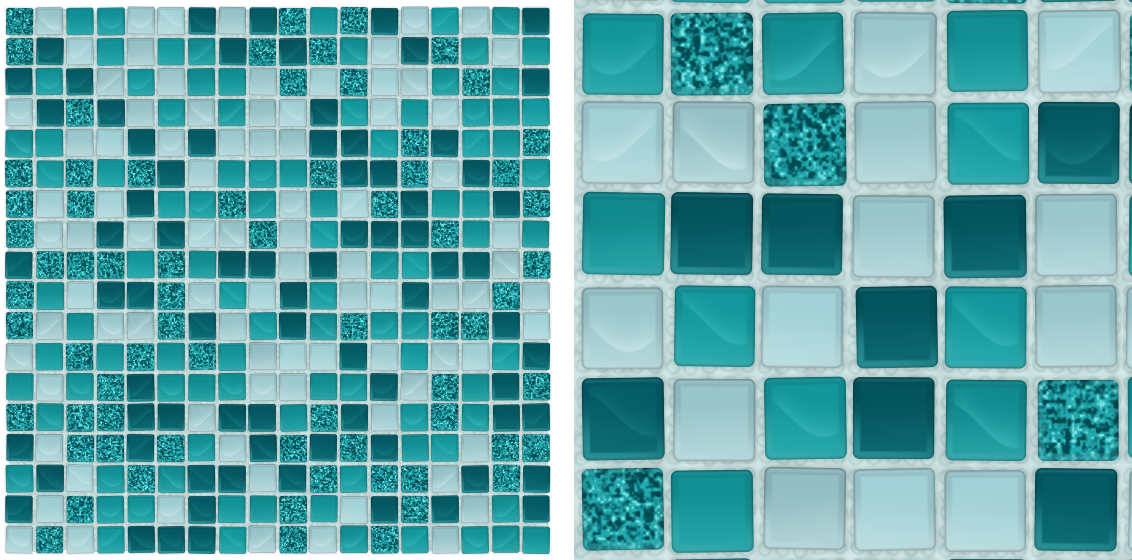
Left: the whole. Right: its middle third, enlarged.
Write a Shadertoy shader that draws this pattern.

```glsl
// Square glass mosaic: pale, teal, deep and glitter tiles set on a pale mesh-backed grout.
#define TILES 18.0
#define PITCH 0.0545
#define CENTER vec2(0.498, 0.4993)
#define TILE_HALF 0.447
#define CORNER 0.075
#define JITTER 0.022
#define GLITTER_SCALE 19.0
#define PALE vec3(0.61, 0.79, 0.81)
#define TEAL vec3(0.07, 0.57, 0.59)
#define DEEP vec3(0.015, 0.345, 0.385)
#define GROUT vec3(0.80, 0.88, 0.88)

float hash(vec2 p) {
    vec3 q = fract(vec3(p.xyx) * 0.1031);
    q += dot(q, q.yzx + 33.33);
    return fract((q.x + q.y) * q.z);
}

float noise(vec2 p) {
    vec2 i = floor(p), f = fract(p);
    f = f * f * (3.0 - 2.0 * f);
    return mix(mix(hash(i), hash(i + vec2(1, 0)), f.x),
               mix(hash(i + vec2(0, 1)), hash(i + vec2(1, 1)), f.x), f.y);
}

float roundBox(vec2 p, vec2 halfSize, float radius) {
    vec2 q = abs(p) - halfSize + radius;
    return length(max(q, 0.0)) + min(max(q.x, q.y), 0.0) - radius;
}

// 0 pale, 1 glitter, 2 deep, 3 teal; alternating odds keep neighbours distinct
int tileKind(vec2 id) {
    float h = hash(id + 71.3);
    bool even = mod(id.x + id.y, 2.0) < 0.5;
    vec3 odds = even ? vec3(0.45, 0.75, 0.85) : vec3(0.12, 0.24, 0.60);
    return h < odds.x ? 0 : h < odds.y ? 1 : h < odds.z ? 2 : 3;
}

// Grout with the rings of a backing mesh, ragged at the sheet border
vec3 groutColor(vec2 g, float px) {
    vec2 ring = fract(g * 5.0 + 0.25 * noise(g * 4.0)) - 0.5;
    float mesh = smoothstep(0.16, 0.0, abs(length(ring) - 0.34));
    vec3 col = GROUT + 0.09 * (noise(g * 9.0) - 0.4) - 0.09 * mesh * vec3(1.0, 0.6, 0.6);
    float border = roundBox(g - 0.5 * TILES, vec2(0.5 * TILES - 0.13), 0.1);
    border += 0.12 * (noise(g * 5.0) - 0.5);
    return mix(col, vec3(1.0), smoothstep(-px, px, border));
}

vec3 glitterColor(vec2 p, vec2 id) {
    vec2 s = p * GLITTER_SCALE + id * 37.0;
    float grain = 0.6 * noise(s) + 0.4 * noise(s * 1.7 + 9.0);
    vec3 col = mix(vec3(0.0, 0.29, 0.32), vec3(0.13, 0.66, 0.68), smoothstep(0.25, 0.62, grain));
    return mix(col, vec3(0.48, 0.88, 0.88), smoothstep(0.63, 0.82, grain));
}

// Painted glass: soft glow near the foot, with a folded swirl on some tiles
vec3 glassColor(vec2 p, vec2 id, int kind) {
    vec3 base = kind == 0 ? PALE : kind == 2 ? DEEP : TEAL;
    vec3 bright = kind == 0 ? vec3(0.79, 0.90, 0.91)
                : kind == 2 ? vec3(0.08, 0.48, 0.51) : vec3(0.22, 0.72, 0.73);
    vec2 q = p / TILE_HALF;
    float tone = hash(id + 5.7);
    float glow = smoothstep(0.6, -1.1, q.y + 0.3 * q.x * (tone - 0.5));
    float side = hash(id + 17.0) < 0.5 ? -1.0 : 1.0;
    float fold = q.y + 0.55 * sin(1.8 * side * q.x + 3.0 * tone) - 0.3 * (tone - 0.5);
    float swirl = smoothstep(-0.05, 0.05, fold) * exp(-3.0 * max(fold, 0.0));
    swirl *= step(0.45, hash(id + 29.0)) * smoothstep(1.0, 0.5, max(abs(q.x), abs(q.y)));
    vec3 col = base * (0.94 + 0.11 * tone);
    return mix(col, bright, clamp(0.55 * glow + 0.5 * swirl, 0.0, 1.0));
}

// Thin dark outline, translucent bevel and lit lower-left edge
vec3 bevel(vec3 col, vec2 p, float d, int kind) {
    float band = smoothstep(-0.10, -0.065, d);
    float lit = smoothstep(-0.15, 0.5, -p.y - 0.35 * p.x);
    vec3 tint = kind == 0 ? vec3(0.77, 0.89, 0.90) : vec3(0.25, 0.69, 0.70);
    col = mix(col, mix(col * 0.88, tint, lit * 0.8), band * 0.65);
    float top = smoothstep(0.38, 0.43, p.y) * smoothstep(0.0, -0.035, d);
    col = mix(col, tint, 0.3 * top);
    return col * (1.0 - 0.20 * smoothstep(-0.035, 0.0, d));
}

void mainImage(out vec4 fragColor, in vec2 fragCoord) {
    vec2 uv = fragCoord / iResolution.xy;
    vec2 g = (uv - CENTER) / PITCH + 0.5 * TILES;
    float px = 0.6 / (PITCH * min(iResolution.x, iResolution.y));
    vec3 col = groutColor(g, px);

    // Each tile is shifted and turned slightly, as if set by hand
    vec2 id = clamp(floor(g), 0.0, TILES - 1.0);
    vec2 p = g - id - 0.5;
    p -= JITTER * (2.0 * vec2(hash(id + 3.1), hash(id + 8.9)) - 1.0);
    float turn = JITTER * (2.0 * hash(id + 43.0) - 1.0);
    p += turn * vec2(-p.y, p.x);
    float size = TILE_HALF + 0.012 * (hash(id + 13.0) - 0.5);
    float d = roundBox(p, vec2(size), CORNER);

    // Soft contact shadow on the grout, then the tile itself
    float inside = step(max(abs(g.x - 0.5 * TILES), abs(g.y - 0.5 * TILES)), 0.5 * TILES);
    col *= 1.0 - 0.13 * inside * exp(-28.0 * max(d, 0.0));
    int kind = tileKind(id);
    vec3 tile = kind == 1 ? glitterColor(p, id) : glassColor(p, id, kind);
    tile = bevel(tile, p, d, kind);
    col = mix(col, tile, smoothstep(px, -px, d));
    fragColor = vec4(clamp(col, 0.0, 1.0), 1.0);
}
```
